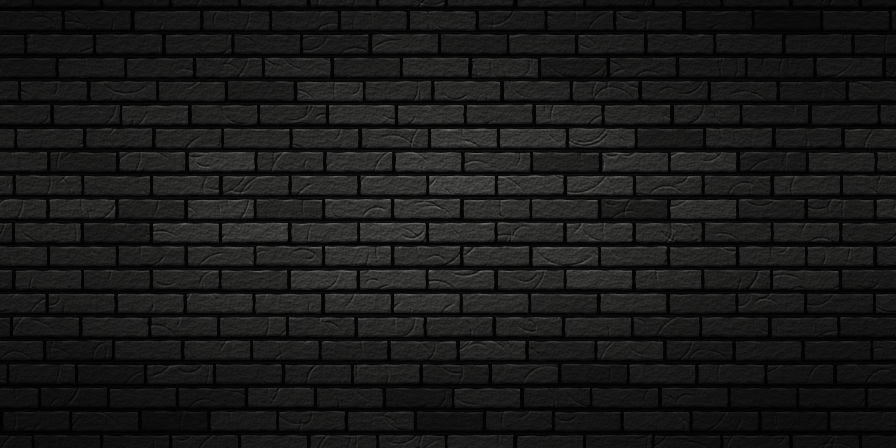
Reproduce this texture procedurally as a Shadertoy shader.

```glsl
// A dark brick wall, 13 bricks across and 19 courses down, under a soft central light.
// Each brick is a wobbly rounded box whose cellular relief and arc-shaped trowel marks
// are lit from above; a half bond drifts half a brick near the border so it wraps.

const vec2 BRICKS = vec2(13.0, 19.0);
const float TAU = 6.2831853;

vec4 hash4(vec2 p) {
    vec4 h = fract(p.xyxy * vec4(0.1031, 0.1030, 0.0973, 0.1099));
    h += dot(h, h.wzxy + 33.33);
    return fract((h.xxyz + h.yzzw) * h.zywx);
}

// Distance to the nearest scattered point.
float cells(vec2 p, vec2 seed) {
    vec2 base = floor(p);
    float nearest = 2.0;
    for (int y = -1; y <= 1; y++)
    for (int x = -1; x <= 1; x++) {
        vec2 cell = base + vec2(x, y);
        vec2 point = cell + hash4(cell + seed * 17.0 + 60.0).xy;
        nearest = min(nearest, length(p - point));
    }
    return nearest;
}

// Thin arcs pressed into the face, each limited to part of its circle.
float trowelMarks(vec2 q, vec2 id) {
    float depth = 0.0;
    for (int i = 0; i < 6; i++) {
        vec4 r = hash4(id * 7.0 + float(i) * 31.7 + 5.0);
        vec2 arm = q - (r.xy - 0.5) * vec2(4.0, 3.0);
        float d = length(arm) - 0.3 - 1.4 * r.z;
        float facing = cos(atan(arm.y, arm.x) - TAU * r.w);
        depth += exp(-d * d / 0.0017) * smoothstep(0.5, 0.85, facing);
    }
    return depth;
}

float relief(vec2 q, vec2 id) {
    return 0.36 * cells(q * vec2(2.5, 4.0), id)
         + 0.30 * cells(q * vec2(7.0, 9.0), id + 3.0)
         - 0.48 * trowelMarks(q, id);
}

void mainImage(out vec4 fragColor, in vec2 fragCoord) {
    vec2 uv = fragCoord / iResolution.xy;
    float pixel = BRICKS.y / iResolution.y;

    // Half bond; the drift is flat at mid-height and totals half a brick.
    float y = uv.y * BRICKS.y + 0.37;
    float row = mod(floor(y), BRICKS.y);
    float t = (row + 0.5) / BRICKS.y;
    float drift = 0.5 * (t + sin(TAU * t) / TAU);
    float x = uv.x * BRICKS.x + row * 0.5 - drift + 0.55;

    // q is measured in course heights from the brick centre.
    vec2 id = vec2(mod(floor(x), BRICKS.x), row);
    float aspect = 2.0 * BRICKS.y / BRICKS.x;
    vec2 q = (fract(vec2(x, y)) - 0.5) * vec2(aspect, 1.0);
    vec4 rnd = hash4(id + 11.0);

    // Uneven brick outline with a slight tilt.
    vec2 b = q - (rnd.xy - 0.5) * vec2(0.04, 0.03);
    b.y += b.x * (rnd.z - 0.5) * 0.02;
    b += 0.010 * sin(b.yx * vec2(11.0, 7.0) + TAU * rnd.zw);
    vec2 edge = abs(b) - vec2(aspect * 0.5 - 0.07, 0.405) + 0.04;
    float dist = length(max(edge, 0.0)) + min(max(edge.x, edge.y), 0.0) - 0.04;
    float face = smoothstep(0.5, -0.5, dist / max(pixel, 0.03));

    // Brick face: own tone, lit relief, bright upper lip, shaded lower lip.
    float slope = relief(q, id) - relief(q + vec2(-0.03, 0.06), id);
    float tone = 0.195 * mix(0.84, 1.14, rnd.w) * (1.0 - 0.3 * step(0.93, rnd.z));
    float lip = smoothstep(-0.12, -0.03, dist);
    float brick = tone * (1.0 + 1.35 * clamp(slope, -0.5, 0.8));
    brick += (0.10 + 0.06 * sin(b.x * 5.0 + TAU * rnd.x)) * lip * smoothstep(0.27, 0.38, b.y);
    brick *= 1.0 - 0.5 * lip * smoothstep(-0.22, -0.40, b.y);

    // Recessed mortar, darkest in the shadow under a brick.
    float grit = cells(q * 8.0, id + 9.0);
    float mortar = mix(0.012, 0.06, smoothstep(0.36, 0.5, q.y)) * (0.6 + 0.7 * grit);

    // Pool of light fading to every border, brightest a little above the middle.
    vec2 pool = 0.5 - 0.5 * cos(TAU * (uv - vec2(-0.03, 0.04)));
    float light = (0.60 + 0.45 * pool.x) * (0.45 + 0.59 * pool.y);

    float value = mix(mortar, brick, face) * light + 0.006;
    fragColor = vec4(value * vec3(1.0, 1.0, 0.985), 1.0);
}
```
